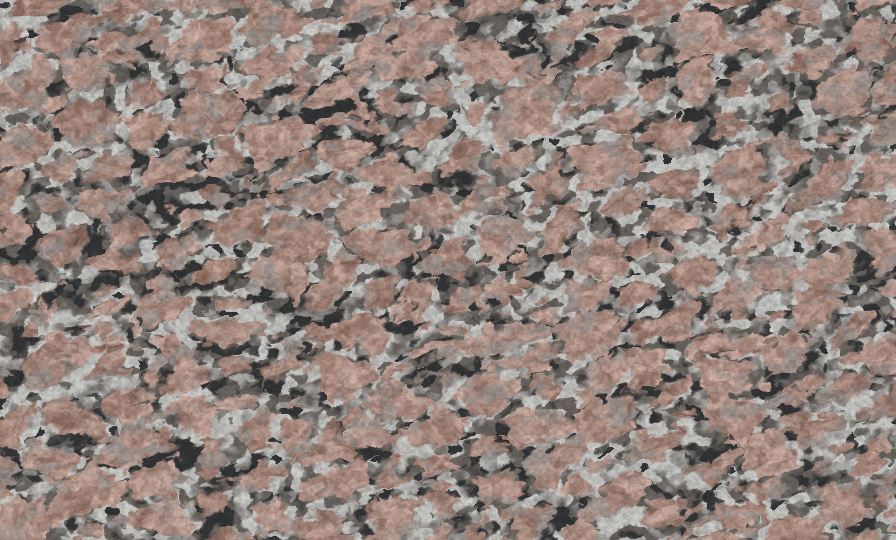
Reproduce this texture procedurally as a WebGL 1 fragment shader.

```glsl
precision highp float;
// Polished pink granite: stretched feldspar grains in a pale, olive and black matrix.

uniform vec2 u_resolution;

#define GRAIN_ANGLE 0.30
#define GRAIN_STRETCH 1.5
#define FELDSPAR_SCALE 9.0
#define FELDSPAR_CUTOFF 0.23
#define MATRIX_SCALE 46.0
#define PATCH_SCALE 15.0
#define BLACK_LEVEL 0.17
#define OLIVE_LEVEL 0.46
#define GRAY_LEVEL 0.64
#define FLECK_LEVEL 0.09
#define SPECK_CONTRAST 0.30

const vec3 PINK_LIGHT = vec3(0.745, 0.63, 0.59);
const vec3 PINK_DEEP  = vec3(0.54, 0.415, 0.37);
const vec3 QUARTZ     = vec3(0.73, 0.73, 0.72);
const vec3 GRAY       = vec3(0.56, 0.55, 0.54);
const vec3 OLIVE      = vec3(0.39, 0.37, 0.35);
const vec3 BIOTITE    = vec3(0.19, 0.195, 0.20);

float hash(vec2 p) {
  return fract(sin(dot(p, vec2(127.1, 311.7))) * 43758.5453);
}

vec2 hash2(vec2 p) {
  return vec2(hash(p), hash(p + 57.3));
}

float noise(vec2 p) {
  vec2 i = floor(p), f = fract(p);
  f = f * f * (3.0 - 2.0 * f);
  return mix(mix(hash(i), hash(i + vec2(1.0, 0.0)), f.x),
             mix(hash(i + vec2(0.0, 1.0)), hash(i + 1.0), f.x), f.y);
}

float fbm(vec2 p) {
  float sum = 0.0, amp = 0.5;
  for (int i = 0; i < 4; i++) {
    sum += amp * noise(p);
    p = mat2(1.6, 1.2, -1.2, 1.6) * p + 13.7;
    amp *= 0.5;
  }
  return sum / 0.9375;
}

// x: gap between the two nearest distances, y: random value of the nearest cell
vec2 cells(vec2 p) {
  vec2 base = floor(p);
  float near = 9.0, second = 9.0, id = 0.0;
  for (int y = -1; y <= 1; y++) {
    for (int x = -1; x <= 1; x++) {
      vec2 c = base + vec2(float(x), float(y));
      float d = length(c + hash2(c) - p);
      if (d < near) {
        second = near;
        near = d;
        id = hash(c + 91.7);
      } else {
        second = min(second, d);
      }
    }
  }
  return vec2(second - near, id);
}

// Random value per cell, blended softly across the borders
float softCells(vec2 p) {
  vec2 base = floor(p);
  float sum = 0.0, total = 0.0;
  for (int y = -1; y <= 1; y++) {
    for (int x = -1; x <= 1; x++) {
      vec2 c = base + vec2(float(x), float(y));
      float w = exp(-14.0 * length(c + hash2(c) - p));
      sum += w * hash(c + 23.9);
      total += w;
    }
  }
  return sum / total;
}

void main() {
  vec2 p = gl_FragCoord.xy / u_resolution.y;

  // Grain frame: tilted, stretched and roughened; small crystals are rounder
  float ca = cos(GRAIN_ANGLE), sa = sin(GRAIN_ANGLE);
  vec2 q = vec2(ca * p.x + sa * p.y, (ca * p.y - sa * p.x) * GRAIN_STRETCH) + 5.0;
  vec2 bend = vec2(fbm(q * 9.0), fbm(q * 9.0 + 40.0)) - 0.5;
  vec2 rough = vec2(fbm(q * 50.0), fbm(q * 50.0 + 70.0)) - 0.5;
  q += 0.05 * bend + 0.026 * rough;
  vec2 small = q * vec2(1.0, 0.8);

  // Matrix minerals
  float mineral = softCells(small * MATRIX_SCALE) + 0.75 * (noise(q * PATCH_SCALE + 19.0) - 0.5)
                + 0.3 * (noise(p * 75.0) - 0.5);
  vec3 matrix = mix(BIOTITE, OLIVE, smoothstep(-0.09, 0.09, mineral - BLACK_LEVEL));
  matrix = mix(matrix, GRAY, smoothstep(-0.1, 0.1, mineral - OLIVE_LEVEL));
  matrix = mix(matrix, QUARTZ, smoothstep(-0.12, 0.12, mineral - GRAY_LEVEL));

  // Pink feldspar with mottling, gray stains and hairline cracks
  vec2 grain = cells(q * FELDSPAR_SCALE);
  float mottle = 0.6 * fbm(q * 34.0 + 8.0) + 0.4 * softCells(small * 60.0 + 33.0);
  vec3 pink = mix(PINK_DEEP, PINK_LIGHT, clamp(0.55 + 1.9 * (mottle - 0.5) + 0.3 * (grain.y - 0.5), 0.0, 1.0));
  pink = mix(pink, GRAY, 0.7 * smoothstep(0.52, 0.7, fbm(q * 26.0 + 31.0)));
  float crack = 1.0 - smoothstep(0.0, 0.03, abs(fbm(q * 14.0 + 63.0) - 0.5));
  pink *= 1.0 - 0.12 * crack;

  // Feldspar bodies, bitten at the rim by small crystals
  float body = grain.x + 0.8 * (fbm(q * 24.0 + 3.0) - 0.5) + 0.4 * (grain.y - 0.5)
             + 0.4 * (softCells(small * 38.0 + 77.0) - 0.5);
  vec3 color = mix(matrix, pink, smoothstep(-0.07, 0.07, body - FELDSPAR_CUTOFF));

  // Dark flecks across all minerals, then fine crystalline speckle
  float fleck = softCells(small * 52.0 + 120.0) + 0.25 * clamp(body, -0.2, 0.8);
  color = mix(BIOTITE, color, smoothstep(-0.05, 0.07, fleck - FLECK_LEVEL));
  float speck = 0.6 * noise(p * 140.0) + 0.4 * noise(p * 290.0 + 11.0) - 0.5;
  gl_FragColor = vec4(color * (1.0 + SPECK_CONTRAST * speck), 1.0);
}
```
